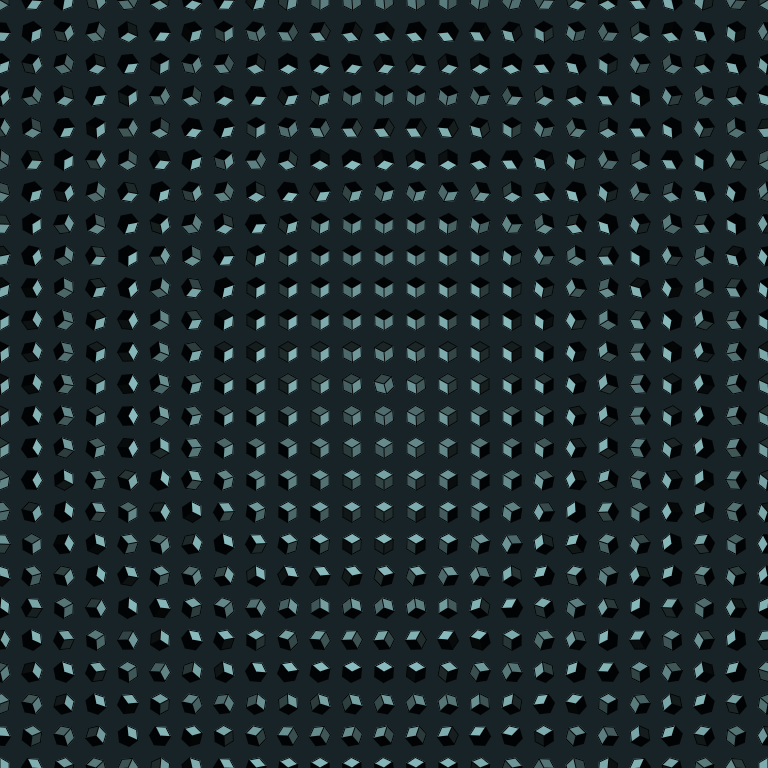
Write a Shadertoy shader that draws this pattern.

```glsl
// A 24 x 24 grid of small outlined cubes in isometric view, lit by one point lamp.
// Each cube is a hexagon split into three faces by its in-plane face directions;
// its spin depends on the distance to the middle, and each face is Lambert shaded.

const float TAU = 6.2831853;

// In-plane spin of a cube: a small kick in the middle, a steady wind-up outside.
float spinAngle(float radius) {
    float kick = 0.26 * exp(-1.2 * radius);
    float windUp = 0.65 * log(1.0 + exp(3.0 * (radius - 5.7))) / 3.0;
    return kick - windUp;
}

// Lambert term of a face that leans along "lean" and partly towards the viewer.
float faceLight(vec2 lean, vec2 cell) {
    vec3 normal = vec3(0.8165 * lean, 0.5774);
    vec3 toLamp = normalize(vec3(vec2(0.0, -1.0) - cell, 4.5));
    return max(dot(normal, toLamp), 0.0);
}

// Smooth coverage of the region where the distance is negative.
float coverage(float dist, float pixel) {
    return clamp(0.5 - dist / pixel, 0.0, 1.0);
}

void mainImage(out vec4 fragColor, in vec2 fragCoord) {
    // Grid with one cube exactly in the middle
    float pixel = 24.0 / min(iResolution.x, iResolution.y);
    vec2 grid = (fragCoord - 0.5 * iResolution.xy) * pixel;
    vec2 cell = floor(grid + 0.5);
    vec2 local = grid - cell;

    // Find the face under this point: the direction it leans along the most
    float spin = spinAngle(length(cell));
    float most = -1e3;
    float least = 1e3;
    vec2 lean = vec2(0.0);
    for (int k = 0; k < 3; k++) {
        float angle = spin + TAU * (0.25 + float(k) / 3.0);
        vec2 direction = vec2(cos(angle), sin(angle));
        float along = dot(local, direction);
        if (along > most) {
            most = along;
            lean = direction;
        }
        least = min(least, along);
    }

    // The three projections sum to zero, so two of them give both distances
    float outline = (most - least) / sqrt(3.0) - 0.286;
    float innerEdge = (2.0 * most + least) / sqrt(3.0);

    // Background, lit face, then dark edges
    vec3 color = vec3(0.094, 0.139, 0.153);
    vec3 face = vec3(0.54, 0.735, 0.745) * faceLight(lean, cell);
    vec3 ink = vec3(0.005, 0.012, 0.016);
    float halfWidth = 0.015;
    float edge = coverage(min(abs(outline), innerEdge) - halfWidth, pixel);
    vec3 cube = mix(max(face, ink), ink, edge);
    color = mix(color, cube, coverage(outline - halfWidth, pixel));

    fragColor = vec4(color, 1.0);
}
```
